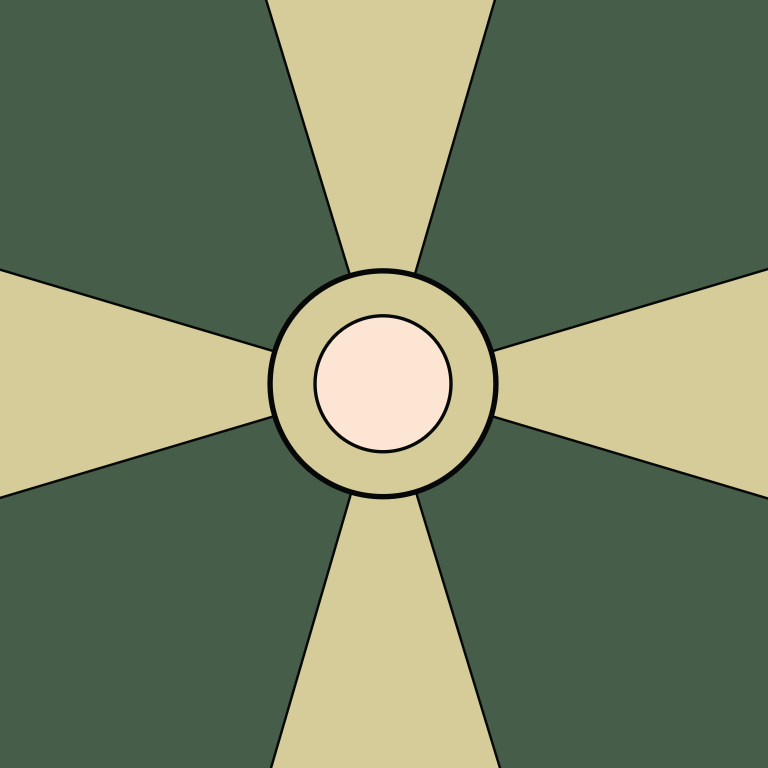
Give the GLSL for this background, as a WebGL 1 fragment shader.

```glsl
precision highp float;
// Draws four flared cream arms around a ringed round hub on a flat green field.

uniform vec2 u_resolution;

const vec3 FIELD = vec3(0.271, 0.365, 0.286);
const vec3 CREAM = vec3(0.839, 0.800, 0.600);
const vec3 BLUSH = vec3(0.992, 0.898, 0.831);
const vec3 INK = vec3(0.025, 0.030, 0.030);

// Lengths are fractions of the shorter canvas side.
const vec2 HUB = vec2(-0.0013, 0.0003);
const float ARM_FLARE = 0.298;      // half width gained per unit of length
const float UPRIGHT_LEAN = -0.0065; // sideways drift of the vertical arms
const float ARM_LINE = 0.0016;      // half widths of the outlines
const float RING_RADIUS = 0.1470;
const float RING_LINE = 0.0035;
const float CORE_RADIUS = 0.0885;
const float CORE_LINE = 0.0022;

// Signed distance to a pair of opposite wedges meeting at the origin.
float wedgePair(float along, float across) {
  return (abs(across) - ARM_FLARE * abs(along)) / sqrt(1.0 + ARM_FLARE * ARM_FLARE);
}

// Fills a shape where its distance is negative, then inks its outline.
vec3 paintShape(vec3 base, vec3 fill, float dist, float halfLine, float pixel) {
  float inside = clamp(0.5 - dist / pixel, 0.0, 1.0);
  float line = clamp(0.5 - (abs(dist) - halfLine) / pixel, 0.0, 1.0);
  return mix(mix(base, fill, inside), INK, line);
}

void main() {
  float side = min(u_resolution.x, u_resolution.y);
  float pixel = 1.0 / side;
  vec2 p = (gl_FragCoord.xy - 0.5 * u_resolution) / side - HUB;

  // Arms
  float level = wedgePair(p.x, p.y);
  float upright = wedgePair(p.y, p.x - UPRIGHT_LEAN * p.y);
  vec3 color = paintShape(FIELD, CREAM, min(level, upright), ARM_LINE, pixel);

  // Hub and core
  float radius = length(p);
  color = paintShape(color, CREAM, radius - RING_RADIUS, RING_LINE, pixel);
  color = paintShape(color, BLUSH, radius - CORE_RADIUS, CORE_LINE, pixel);

  gl_FragColor = vec4(color, 1.0);
}
```
